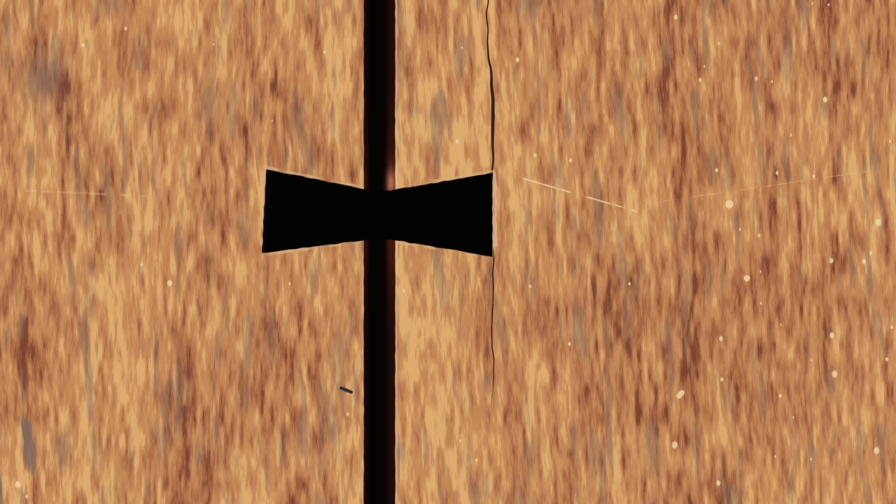
Give the GLSL for this texture, as a Shadertoy shader.

```glsl
float hash(vec2 p) {
    vec3 q = fract(vec3(p.xyx) * 0.1031);
    q += dot(q, q.yzx + 33.33);
    return fract((q.x + q.y) * q.z);
}

float noise(vec2 p) {
    vec2 i = floor(p), f = fract(p);
    f = f * f * (3.0 - 2.0 * f);
    float low = mix(hash(i), hash(i + vec2(1, 0)), f.x);
    float high = mix(hash(i + vec2(0, 1)), hash(i + vec2(1, 1)), f.x);
    return mix(low, high, f.y);
}

float fbm(vec2 p) {
    float sum = 0.0, amp = 0.5;
    for (int i = 0; i < 4; i++) {
        sum += amp * noise(p);
        p = p * 2.03 + 17.3;
        amp *= 0.5;
    }
    return sum;
}

float blob(vec2 p, vec2 center, vec2 radius) {
    vec2 q = (p - center) / radius;
    return exp(-dot(q, q));
}

float segment(vec2 p, vec2 a, vec2 b) {
    vec2 ap = p - a, ab = b - a;
    return length(ap - ab * clamp(dot(ap, ab) / dot(ab, ab), 0.0, 1.0));
}

float fill(float d, float aa) {
    return 1.0 - smoothstep(-aa, aa, d);
}

// Double wedge, narrow where it meets the gap
float wedgeDistance(vec2 p) {
    float side = step(0.755, p.x);
    float t = mix((0.735 - p.x) / 0.214, (p.x - 0.775) / 0.202, side);
    t = max(t, 0.0);
    float top = 0.622 + t * mix(0.044, 0.035, side);
    float bottom = 0.525 - t * mix(0.027, 0.034, side);
    float left = 0.524 + 0.05 * (p.y - 0.58);
    return max(max(p.y - top, bottom - p.y), max(left - p.x, p.x - 0.977));
}

vec3 woodColor(vec2 p) {
    float right = step(0.755, p.x);
    vec2 g = p + vec2(0.025 * fbm(p * vec2(5, 3)) + 0.035 * right * p.y, 0.0);
    float streak = fbm(g * vec2(42, 5));
    float fleck = fbm(g * vec2(105, 23) + 31.0);
    float pore = noise(g * vec2(210, 34) + 9.0);
    float cloud = fbm(p * vec2(5, 3) + 4.0);
    float tone = 0.57 + 0.65 * (streak - 0.47) + 1.15 * (fleck - 0.47)
        + 0.2 * (pore - 0.5) + 0.65 * (cloud - 0.47);

    // Broad stains and lighter areas
    tone -= 0.28 * blob(p, vec2(0.14, 0.72), vec2(0.025, 0.11));
    tone -= 0.25 * blob(p, vec2(0.09, 0.84), vec2(0.05, 0.06));
    tone -= 0.22 * blob(p, vec2(0.07, 0.34), vec2(0.03, 0.12));
    tone -= 0.16 * blob(p, vec2(1.32, 0.36), vec2(0.06, 0.3));
    tone -= 0.13 * blob(p, vec2(1.2, 0.82), vec2(0.15, 0.25));
    tone -= 0.14 * blob(p, vec2(1.68, 0.92), vec2(0.12, 0.2));
    tone += 0.12 * blob(p, vec2(0.87, 0.25), vec2(0.1, 0.3));
    tone += 0.1 * blob(p, vec2(0.4, 0.75), vec2(0.12, 0.25));

    vec3 c = mix(vec3(0.49, 0.27, 0.19), vec3(0.67, 0.43, 0.28), smoothstep(0.0, 0.36, tone));
    c = mix(c, vec3(0.76, 0.53, 0.34), smoothstep(0.3, 0.58, tone));
    c = mix(c, vec3(0.87, 0.67, 0.43), smoothstep(0.56, 0.95, tone));

    // Cool grey fibres
    float fibre = smoothstep(0.53, 0.72, fbm(g * vec2(65, 9) + 71.0));
    float cool = 0.35 + 0.6 * blob(p, vec2(0.02, 0.15), vec2(0.06, 0.22));
    c = mix(c, vec3(0.46, 0.39, 0.37), fibre * cool);
    float bruise = blob(p, vec2(0.09, 0.84), vec2(0.04, 0.045));
    return mix(c, vec3(0.39, 0.31, 0.33), 0.5 * bruise);
}

float scratch(vec2 p, vec2 a, vec2 b, float width, float aa) {
    float broken = smoothstep(0.2, 0.55, noise(p * 65.0));
    return fill(segment(p, a, b) - width, aa) * broken;
}

// One irregular paint speck in some of the grid cells
float specks(vec2 p, float cells, float density, float size, float aa) {
    vec2 id = floor(p * cells);
    vec2 center = (id + 0.25 + 0.5 * vec2(hash(id + 3.1), hash(id + 8.7))) / cells;
    float radius = size * (0.4 + 0.6 * hash(id + 5.9));
    vec2 q = (p - center) * vec2(1.0, 0.75);
    return fill(length(q) - radius, aa) * step(hash(id), density);
}

void mainImage(out vec4 fragColor, in vec2 fragCoord) {
    vec2 p = fragCoord / iResolution.y;
    float aa = 1.0 / iResolution.y;
    vec3 color = woodColor(p);
    vec3 pale = vec3(0.94, 0.82, 0.62);

    // Scratches and scattered specks
    color = mix(color, pale, 0.8 * scratch(p, vec2(1.03, 0.648), vec2(1.262, 0.581), 0.0016, aa));
    color = mix(color, pale, 0.3 * scratch(p, vec2(0.05, 0.622), vec2(0.29, 0.611), 0.002, aa));
    color = mix(color, pale, 0.3 * scratch(p, vec2(1.31, 0.6), vec2(1.72, 0.66), 0.001, aa));
    float rightArea = smoothstep(1.25, 1.4, p.x);
    float dots = specks(p, 13.0, mix(0.03, 0.16, rightArea), 0.0055, aa);
    dots = max(dots, specks(p + 2.7, 27.0, mix(0.02, 0.08, rightArea), 0.003, aa));
    dots = max(dots, fill(length(p - vec2(1.447, 0.595)) - 0.008, aa));
    dots = max(dots, fill(segment(p, vec2(1.347, 0.214), vec2(1.353, 0.221)) - 0.005, aa));
    dots = max(dots, fill(length(p - vec2(1.482, 0.448)) - 0.006, aa));
    color = mix(color, pale, 0.9 * dots);
    color = mix(color, vec3(0.16, 0.17, 0.18), fill(segment(p, vec2(0.677, 0.23), vec2(0.697, 0.222)) - 0.003, aa));

    // Hairline crack through the right board
    float bend = 0.966 + 0.011 * smoothstep(0.97, 0.8, p.y) + 0.006 * (noise(vec2(p.y * 35.0, 2.0)) - 0.5);
    float crackFade = smoothstep(0.15, 0.32, p.y);
    float crackWidth = 0.0011 + 0.0022 * blob(p, vec2(0.975, 0.78), vec2(0.1, 0.1));
    color = mix(color, vec3(0.13, 0.06, 0.04), 0.9 * crackFade * fill(abs(p.x - bend) - crackWidth, aa));

    // Worn pale rim of the cutout
    float wobble = 0.004 * (noise(p * 75.0) - 0.5);
    float wedge = wedgeDistance(p) + wobble * 0.5;
    float rim = fill(wedge - 0.006 - wobble, aa) * smoothstep(0.2, 0.65, noise(p * 48.0 + 6.0));
    color = mix(color, vec3(0.84, 0.68, 0.47), 0.8 * rim);
    float chip = fill(segment(p, vec2(0.981, 0.515), vec2(0.981, 0.655)) - 0.005 - wobble, aa);
    color = mix(color, vec3(0.87, 0.68, 0.53), 0.8 * chip);

    // Gap between boards, with its lit inner wall
    float gap = abs(p.x - 0.753) - 0.031 + 0.3 * wobble;
    color = mix(color, pale, 0.45 * fill(abs(p.x - 0.786) - 0.0015, aa));
    float wall = smoothstep(0.761, 0.776, p.x) + 0.5 * fill(p.x - 0.731, 0.004);
    float glow = 0.45 + 0.9 * blob(p, vec2(0.77, 0.58), vec2(0.2, 0.13));
    vec3 inside = mix(vec3(0.025, 0.01, 0.01), vec3(0.25, 0.09, 0.06), clamp(wall * glow, 0.0, 1.0));
    inside = mix(inside, vec3(0.75, 0.47, 0.37), 0.85 * blob(p, vec2(0.776, 0.637), vec2(0.009, 0.026)));
    color = mix(color, inside, fill(gap, aa));
    color = mix(color, vec3(0.012, 0.006, 0.006), fill(wedge, aa));
    fragColor = vec4(color, 1.0);
}
```
